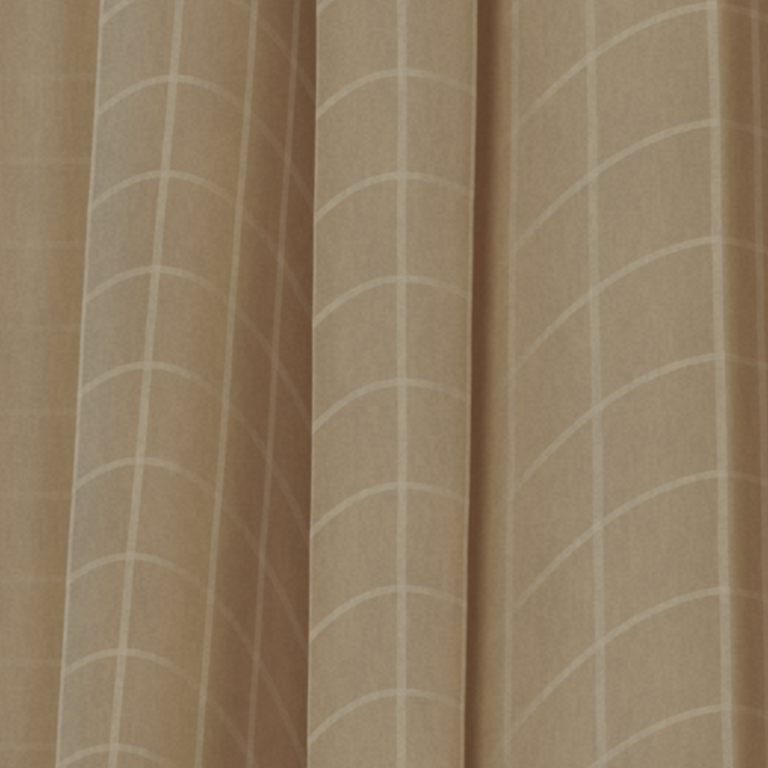
This texture is drawn by a WebGL 2 fragment shader. Its source:

```glsl
#version 300 es
precision highp float;
// Draped curtain of beige linen with a pale woven window-check.
// Each fold is a slanted strip with its own shading; its check is made of
// leaning vertical threads and evenly repeated cross threads that sag off a crest.
uniform vec2 u_resolution;
out vec4 outColor;

const vec3 PALE   = vec3(0.66, 0.62, 0.54);
const vec3 LIGHT  = vec3(0.605, 0.545, 0.447);
const vec3 LINEN  = vec3(0.58, 0.505, 0.40);
const vec3 TAN    = vec3(0.53, 0.44, 0.32);
const vec3 BROWN  = vec3(0.465, 0.36, 0.26);
const vec3 SHADOW = vec3(0.385, 0.275, 0.19);

float hash(vec2 p) {
  p = fract(p * vec2(0.1031, 0.1137));
  p += dot(p, p.yx + 33.33);
  return fract((p.x + p.y) * p.x * 7.13 + p.y * 91.7);
}

float noise(vec2 p) {
  vec2 i = floor(p), f = fract(p);
  f = f * f * (3.0 - 2.0 * f);
  return mix(mix(hash(i), hash(i + vec2(1, 0)), f.x),
             mix(hash(i + vec2(0, 1)), hash(i + vec2(1, 1)), f.x), f.y);
}

// Soft-edged thread: 1 at its centre, 0 beyond its half width
float thread(float d, float halfWidth) {
  float blur = 0.0016 + 0.5 / u_resolution.y;
  return 1.0 - smoothstep(halfWidth - blur, halfWidth + blur, abs(d));
}

// Mask that becomes 1 to the right of an edge
float rightOf(float x, float edge, float blur) {
  return smoothstep(edge - blur, edge + blur, x);
}

// x of a straight line running from the top to the bottom of the canvas
float lean(float top, float bottom, float down) {
  return mix(top, bottom, down);
}

// Repeated cross threads; they drop by slope and bend away from the crest
float crossThreads(float dx, float down, float first, float pitch, float slope, float bend) {
  float sag = slope * abs(dx) + bend * dx * dx;
  float v = (down - first - sag) / pitch;
  float steep = slope + 2.0 * bend * abs(dx);
  float d = (fract(v + 0.5) - 0.5) * pitch / sqrt(1.0 + steep * steep);
  return thread(d, 0.0047);
}

vec3 weave(vec3 cloth, float amount) {
  return mix(cloth, PALE, amount);
}

vec3 leftPanel(float x, float down) {
  vec3 c = mix(LINEN, LIGHT, 0.55 * smoothstep(0.0, 0.05, x));
  c = mix(c, TAN, smoothstep(0.05, 0.11, x + 0.05 * down) * 0.75);
  float rows = crossThreads(x, down, 0.1, 0.109, 0.0, 0.0);
  return weave(c, 0.12 * rows);
}

vec3 firstFold(float x, float down, float edge) {
  float crest = lean(0.234, 0.146, down), dx = x - crest;
  float second = lean(0.332, 0.258, down);
  float third = lean(0.387, 0.325, down);
  vec3 c = mix(LIGHT * vec3(0.97, 0.98, 1.0), LINEN, smoothstep(-0.08, 0.0, dx));
  c = mix(c, TAN, smoothstep(0.02, 0.1, dx) * 0.8);
  c = mix(c, BROWN, rightOf(x, second + 0.015, 0.03));
  c = mix(c, SHADOW, 0.55 * smoothstep(0.36, 0.41, x));
  float rows = crossThreads(dx, down, 0.1016, 0.1245, 0.0, dx < 0.0 ? 5.2 : 4.3);
  c = weave(c, rows * mix(0.55, 0.1, smoothstep(0.0, 0.09, dx)));
  c = weave(c, 0.62 * thread(dx, 0.0056));
  c = weave(c, 0.35 * thread(x - second, 0.0045));
  c = weave(c, 0.2 * thread(x - third, 0.004));
  return weave(c, 0.75 * thread(x - edge - 0.003, 0.0026));
}

vec3 middleFold(float x, float down, float edge, float end) {
  float dx = x - 0.523;
  vec3 c = mix(LINEN, LIGHT, smoothstep(edge, edge + 0.05, x) * 0.7);
  c = mix(c, LINEN, smoothstep(0.0, 0.06, dx));
  c = mix(c, TAN, smoothstep(end - 0.03, end, x) * 0.8);
  float rows = crossThreads(dx, down, 0.0938, 0.1345, 0.0, dx < 0.0 ? 4.5 : 3.0);
  c = weave(c, rows * mix(0.62, 0.18, smoothstep(0.0, 0.06, dx)));
  c = weave(c, 0.65 * thread(dx, 0.0058));
  c = weave(c, 0.45 * thread(x - edge - 0.002, 0.002));
  return weave(c, 0.35 * thread(x - end + 0.004, 0.002));
}

vec3 wideFold(float x, float down, float start) {
  float crest = lean(0.927, 0.948, down), dx = x - crest;
  vec3 c = mix(TAN, LINEN, smoothstep(start, start + 0.04, x));
  c = mix(c, LIGHT, smoothstep(0.68, 0.78, x) * 0.75);
  c = mix(c, LINEN, smoothstep(-0.1, 0.0, dx) * 0.6);
  c = mix(c, TAN, smoothstep(0.004, 0.02, dx));
  c = mix(c, BROWN, 0.75 * smoothstep(0.012, 0.035, dx));
  float rows = crossThreads(dx, down, 0.0065, 0.1523, 0.11, 1.96);
  float fade = smoothstep(start - 0.02, 0.77, x) * mix(1.0, 0.2, smoothstep(0.0, 0.01, dx));
  c = weave(c, 0.62 * rows * fade);
  c = weave(c, 0.3 * thread(x - lean(0.671, 0.661, down), 0.0045));
  c = weave(c, 0.5 * thread(x - lean(0.768, 0.784, down), 0.0062));
  c = weave(c, 0.55 * thread(dx, 0.0065));
  return weave(c, 0.2 * thread(dx - 0.055, 0.005));
}

void main() {
  vec2 p = gl_FragCoord.xy / u_resolution;
  float down = 1.0 - p.y;
  float x = p.x + 0.0016 * (noise(vec2(down * 14.0, 3.0)) - 0.5);
  float soft = 0.0015 + 0.5 / u_resolution.x;

  // Fold borders, each leaning a little differently
  float e1 = lean(0.130, 0.072, down), e2 = lean(0.412, 0.400, down);
  float e3 = lean(0.622, 0.605, down), e4 = lean(0.648, 0.622, down);

  vec3 c = leftPanel(x, down);
  c = mix(c, firstFold(x, down, e1), rightOf(x, e1, soft));
  c = mix(c, middleFold(x, down, e2, e3), rightOf(x, e2, soft));
  c = mix(c, SHADOW, rightOf(x, e3, soft));
  c = mix(c, wideFold(x, down, e4), rightOf(x, e4, 0.012));

  // Linen grain: fine flecks, short upright slubs and broad mottling
  float grain = noise(p * 260.0) - 0.5;
  float slub = noise(p * vec2(190.0, 45.0)) - 0.5;
  float mottle = noise(p * vec2(22.0, 9.0)) - 0.5;
  c *= 1.0 + 0.05 * grain + 0.035 * slub + 0.03 * mottle;
  outColor = vec4(c, 1.0);
}
```
